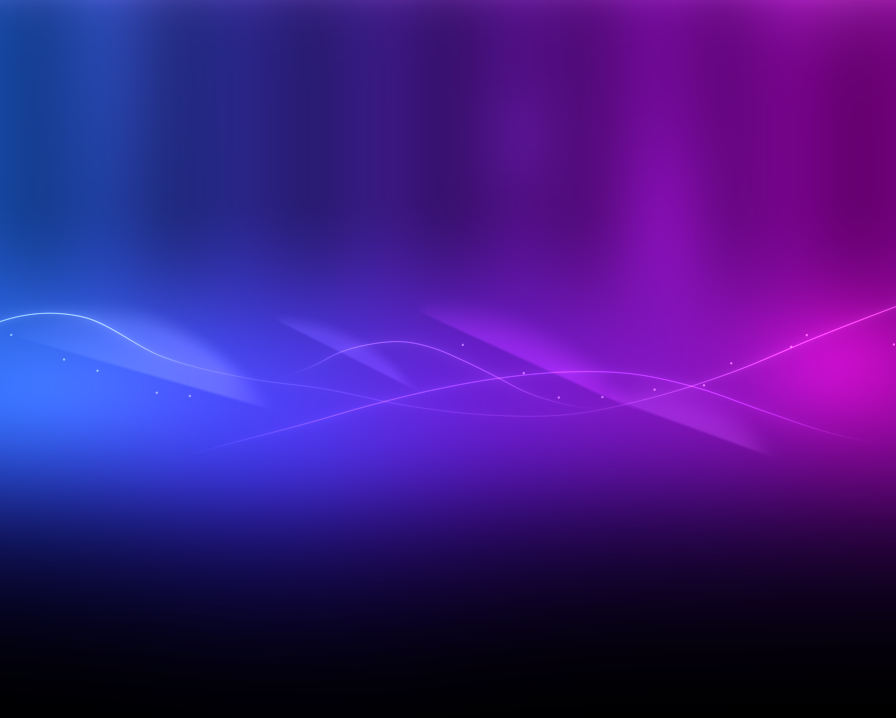
A Shadertoy shader for this background:

```glsl
// Blue to magenta aurora with soft curtains, glassy leaves, glowing strands and sparkles.

const int KNOTS = 12;
const float TAU = 6.2831853;

float hash(float n) {
    return fract(sin(n * 127.1) * 43758.5453);
}

// Smooth five-stop horizontal gradient
vec3 ramp(float x, vec3 a, vec3 b, vec3 c, vec3 d, vec3 e) {
    vec3 col = mix(a, b, smoothstep(-0.03, 0.32, x));
    col = mix(col, c, smoothstep(0.24, 0.58, x));
    col = mix(col, d, smoothstep(0.48, 0.80, x));
    return mix(col, e, smoothstep(0.73, 1.0, x));
}

// Soft elliptical glow
float glow(vec2 p, vec2 center, vec2 radius) {
    vec2 d = (p - center) / radius;
    return exp(-dot(d, d));
}

// Catmull-Rom curve through evenly spaced heights, t in 0..1
float spline(float t, float h[KNOTS]) {
    float s = clamp(t, 0.0, 1.0) * float(KNOTS - 1);
    int i = min(int(s), KNOTS - 2);
    float f = s - float(i);
    float b = h[i], c = h[i + 1];
    float a, d;
    if (i > 0) a = h[i - 1]; else a = 3.0 * b - 3.0 * c + h[2];
    if (i < KNOTS - 2) d = h[i + 2]; else d = 3.0 * c - 3.0 * b + h[i - 1];
    return b + 0.5 * f * (c - a + f * (2.0 * a - 5.0 * b + 4.0 * c - d
        + f * (3.0 * (b - c) + d - a)));
}

// Thin line with a halo; span holds its first and last x
float strand(vec2 p, vec2 span, float h[KNOTS], float aspect, float px) {
    float len = span.y - span.x;
    float t = (p.x - span.x) / len;
    float y = spline(t, h);
    float slope = (spline(t + 0.01, h) - spline(t - 0.01, h)) / (0.02 * len * aspect);
    float d = abs(p.y - y) / sqrt(1.0 + slope * slope);
    float core = 1.0 - smoothstep(0.0, 0.0006 + 0.75 * px, d);
    float ends = step(span.x, p.x) * step(p.x, span.y);
    return ends * (0.82 * core + 0.19 * exp(-d * 140.0));
}

// Sheet with a crisp straight lower edge and a bulging upper edge
float leaf(vec2 p, vec2 tip, vec2 end, float bulge, float soft, float px) {
    float t = (p.x - tip.x) / (end.x - tip.x);
    float u = clamp(t, 0.0, 1.0);
    float low = mix(tip.y, end.y, t);
    float high = low + bulge * 4.0 * u * (1.0 - u);
    float body = smoothstep(-px, 0.003 + px, p.y - low);
    body *= 1.0 - smoothstep(high - soft, high + 0.4 * soft, p.y);
    return body * smoothstep(0.0, 0.08, t) * (1.0 - smoothstep(0.75, 1.0, t));
}

vec3 backdrop(vec2 p) {
    vec3 upper = ramp(p.x, vec3(0.08, 0.27, 0.62), vec3(0.15, 0.13, 0.49),
        vec3(0.25, 0.06, 0.46), vec3(0.42, 0.03, 0.55), vec3(0.43, 0.0, 0.47));
    vec3 band = ramp(p.x, vec3(0.18, 0.40, 0.93), vec3(0.27, 0.25, 0.92),
        vec3(0.42, 0.12, 0.82), vec3(0.52, 0.08, 0.74), vec3(0.60, 0.03, 0.63));
    vec3 col = mix(band, upper, smoothstep(0.46, 0.73, p.y));

    // Hanging curtains of light
    float curtain = cos(TAU * (p.x - 0.117) / 0.153);
    col *= 1.0 + 0.06 * curtain * smoothstep(0.52, 0.72, p.y);
    col += vec3(0.08, 0.02, 0.11) * glow(p, vec2(0.745, 0.69), vec2(0.06, 0.13));
    col += vec3(0.03, 0.02, 0.05) * glow(p, vec2(0.58, 0.81), vec2(0.05, 0.07));
    col += vec3(0.04, 0.04, 0.07) * glow(p, vec2(0.13, 0.97), vec2(0.07, 0.22));
    col += vec3(0.09, 0.06, 0.09) * exp((p.y - 1.0) * 50.0);
    col += vec3(0.11, 0.06, 0.12) * glow(p, vec2(0.94, 1.02), vec2(0.10, 0.08));

    // Fall into darkness below the band, blue lasting longest
    float depth = 0.19 + 0.03 * glow(p, vec2(0.33, p.y), vec2(0.25, 1.0));
    float drop = max(0.46 - p.y, 0.0) / depth;
    col *= exp(-drop * drop * vec3(1.1, 1.35, 0.9));
    col += vec3(0.014, 0.004, 0.045) * smoothstep(0.0, 0.22, p.y) * (1.0 - smoothstep(0.3, 0.5, p.y));

    // Hot spots of the band
    col += vec3(0.06, 0.08, 0.08) * glow(p, vec2(0.09, 0.47), vec2(0.16, 0.09));
    col += vec3(0.02, 0.02, 0.08) * glow(p, vec2(0.30, 0.36), vec2(0.22, 0.09));
    col += vec3(0.20, 0.02, 0.16) * glow(p, vec2(0.93, 0.50), vec2(0.09, 0.08));
    return col;
}

void mainImage(out vec4 fragColor, in vec2 fragCoord) {
    vec2 p = fragCoord / iResolution.xy;
    float aspect = iResolution.x / iResolution.y;
    float px = 1.0 / iResolution.y;
    vec3 col = backdrop(p);

    // Glassy leaves
    col += vec3(0.12, 0.12, 0.10) * smoothstep(-0.05, 0.24, p.x)
        * leaf(p, vec2(0.0, 0.536), vec2(0.32, 0.422), 0.088, 0.030, px);
    col += vec3(0.08, 0.07, 0.10) * leaf(p, vec2(0.302, 0.557), vec2(0.48, 0.445), 0.034, 0.020, px);
    col += vec3(0.15, 0.05, 0.14) * leaf(p, vec2(0.458, 0.570), vec2(0.73, 0.415), 0.055, 0.050, px);
    col += vec3(0.12, 0.08, 0.12) * leaf(p, vec2(0.67, 0.449), vec2(0.88, 0.354), 0.055, 0.050, px);

    // Strands: long sweep, rising arch and small wave
    float sweep[KNOTS] = float[KNOTS](0.552, 0.559, 0.503, 0.474, 0.458, 0.435,
        0.422, 0.423, 0.446, 0.482, 0.529, 0.573);
    float arch[KNOTS] = float[KNOTS](0.361, 0.386, 0.410, 0.436, 0.458, 0.474,
        0.482, 0.479, 0.459, 0.427, 0.397, 0.379);
    float wave[KNOTS] = float[KNOTS](0.474, 0.489, 0.510, 0.521, 0.524, 0.515,
        0.497, 0.476, 0.454, 0.440, 0.432, 0.435);
    float sweepLight = 0.18 + 0.6 * (1.0 - smoothstep(0.10, 0.23, p.x)) + 0.55 * smoothstep(0.66, 0.9, p.x);
    float archLight = 0.6 * smoothstep(0.19, 0.40, p.x) * (1.0 - smoothstep(0.8, 1.0, p.x));
    float waveLight = 0.55 * smoothstep(0.31, 0.42, p.x) * (1.0 - smoothstep(0.50, 0.69, p.x));
    vec3 tint = mix(vec3(0.55, 0.55, 0.35), vec3(0.50, 0.34, 0.45), smoothstep(0.1, 0.5, p.x));
    col += tint * sweepLight * strand(p, vec2(0.0, 1.0), sweep, aspect, px);
    col += vec3(0.42, 0.24, 0.50) * archLight * strand(p, vec2(0.195, 1.0), arch, aspect, px);
    col += tint * waveLight * strand(p, vec2(0.3125, 0.69), wave, aspect, px);

    // Sparkles drifting along a gentle wave
    for (float i = 0.0; i < 20.0; i++) {
        float x = (i + hash(i + 1.0)) / 20.0;
        float y = 0.485 + 0.045 * cos(TAU * x / 0.46) + 0.03 * (hash(i + 41.0) - 0.5);
        float d = length((p - vec2(x, y)) * vec2(aspect, 1.0));
        float shown = 1.0 - step(0.24, x) * step(x, 0.46);
        col += vec3(0.38, 0.36, 0.30) * shown * (1.0 - smoothstep(0.0004, 0.0012 + px, d));
    }

    fragColor = vec4(clamp(col, 0.0, 1.0), 1.0);
}
```
